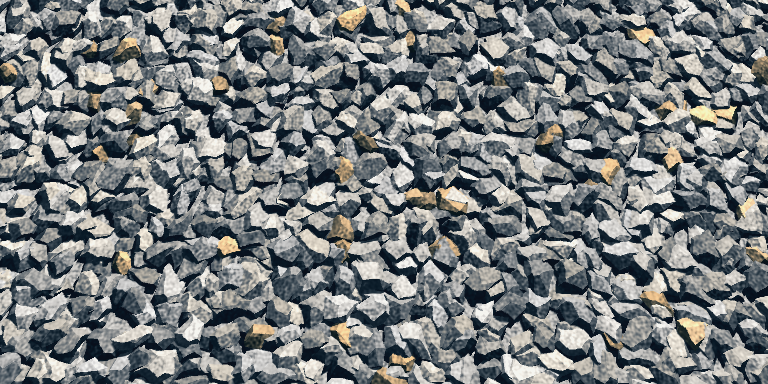
A Shadertoy shader for this texture:

```glsl
// Sunlit heap of crushed blue-grey gravel with sharp facets and deep shadows.

const vec3 SUN = vec3(0.25, 0.64, 0.73);
const mat2 SIXTH_TURN = mat2(0.5, 0.866, -0.866, 0.5);
const mat2 LAYER_TURN = mat2(0.8, 0.6, -0.6, 0.8);

vec3 hash3(vec2 p) {
    vec3 q = fract(p.xyx * vec3(0.1031, 0.1030, 0.0973));
    q += dot(q, q.yxz + 33.33);
    return fract((q.xxy + q.yzz) * q.zyx);
}

float gradientNoise(vec2 p) {
    vec2 i = floor(p), f = fract(p);
    vec2 u = f * f * (3.0 - 2.0 * f);
    vec2 e = vec2(1.0, 0.0);
    float a = dot(hash3(i).xy - 0.5, f);
    float b = dot(hash3(i + e).xy - 0.5, f - e);
    float c = dot(hash3(i + e.yx).xy - 0.5, f - e.yx);
    float d = dot(hash3(i + 1.0).xy - 0.5, f - 1.0);
    return 2.0 * mix(mix(a, b, u.x), mix(c, d, u.x), u.y);
}

// Convex stones in the four nearest cells: (height, facet slope, stone id)
vec4 stoneLayer(vec2 p) {
    vec4 hit = vec4(-0.3, 0.0, 0.0, 0.2);
    vec2 corner = floor(p - 0.5);
    for (int k = 0; k < 4; k++) {
        vec2 cell = corner + vec2(k % 2, k / 2);
        vec3 place = hash3(cell + 200.0);
        vec3 form = fract(place.yzx * 37.7 + place * 11.3);
        vec2 d = p - cell - 0.28 - 0.44 * place.xy;
        float size = mix(0.43, 0.64, form.z);

        // Tilted top, then cut by six side facets
        float base = 0.4 * place.z;
        vec2 slope = 1.1 * (form.xy - 0.5);
        float top = 0.24 + 0.26 * form.z - dot(slope, d);
        if (base + top <= hit.x) continue;
        float lean = 40.0 * form.x;
        vec2 axis = vec2(cos(lean), sin(lean));
        vec2 dir = axis;
        vec3 cut = form;
        for (int i = 0; i < 6; i++) {
            cut = fract(cut.yzx * 7.13 + vec3(0.31, 0.57, 0.83));
            vec2 facet = dir + 0.7 * (cut.x - 0.5) * vec2(-dir.y, dir.x);
            float along = dot(dir, axis);
            float reach = size * mix(0.76, 1.12, along * along) * mix(0.85, 1.06, cut.y);
            float steep = mix(0.6, 2.8, cut.z);
            float plane = steep * (reach - dot(d, facet));
            if (plane < top) {
                top = plane;
                slope = steep * facet;
            }
            dir = SIXTH_TURN * dir;
        }
        if (top > 0.0 && base + top > hit.x)
            hit = vec4(base + top, slope, fract(place.x * 31.0 + form.y * 7.0));
    }
    return hit;
}

// Two layers, the lower one turned against the upper
vec4 gravel(vec2 p) {
    vec4 upper = stoneLayer(p);
    vec4 lower = stoneLayer(LAYER_TURN * p + vec2(37.45, 11.6));
    lower.x -= 0.12;
    lower.yz = lower.yz * LAYER_TURN;
    return upper.x > lower.x ? upper : lower;
}

float sunlight(vec2 p, float height) {
    float shade = 0.0;
    for (int i = 0; i < 2; i++) {
        float t = 0.15 + 0.22 * float(i);
        float blocker = gravel(p + SUN.xy * t).x;
        shade = max(shade, smoothstep(0.0, 0.08, blocker - height - SUN.z * t));
    }
    return 1.0 - shade;
}

vec3 shadeStone(vec2 p, vec2 grain) {
    vec4 hit = gravel(p);
    float id = hit.w;
    vec3 normal = normalize(vec3(hit.yz + 0.5 * grain, 1.0));
    float direct = max(dot(normal, SUN), 0.0) * sunlight(p, hit.x);
    float ambient = 0.27 * (0.7 + 0.3 * normal.y) * mix(0.4, 1.0, smoothstep(-0.3, 0.4, hit.x));
    float albedo = mix(0.52, 1.12, fract(id * 23.7)) * (1.0 + dot(grain, vec2(0.3, 0.45)));
    float light = albedo * (ambient + 0.95 * direct);
    light = min(light, 0.75 + 0.4 * (light - 0.75));

    // Blue in the shade, near neutral in the sun, a few ochre stones
    vec3 color = light + vec3(-0.065, 0.0, 0.05) * (1.0 - smoothstep(0.1, 0.8, light));
    color *= mix(vec3(1.0), vec3(1.04, 1.0, 0.93), fract(id * 41.3) * smoothstep(0.3, 0.7, light));
    color *= mix(vec3(1.0), vec3(1.14, 0.97, 0.76), step(0.95, fract(id * 57.3)));
    return clamp(color, vec3(0.03, 0.06, 0.1), vec3(0.96, 0.96, 0.94));
}

void mainImage(out vec4 fragColor, in vec2 fragCoord) {
    // Stones shrink slightly towards the top and drift off the grid
    vec2 uv = fragCoord / iResolution.y;
    float scale = 12.5 + 4.0 * uv.y;
    vec2 p = vec2((uv.x - 1.0) * scale, uv.y * (12.5 + 2.0 * uv.y));
    vec2 grain = vec2(gradientNoise(p * 4.0), gradientNoise(p * 9.5 + 40.0));
    p += 0.4 * vec2(gradientNoise(p * 0.8), gradientNoise(p * 0.8 + 90.0));
    p += 0.03 * grain.x;

    // Two diagonal samples smooth the edges
    vec2 offset = vec2(0.25, 0.2) * scale / iResolution.y;
    vec3 color = 0.5 * (shadeStone(p - offset, grain) + shadeStone(p + offset, grain));
    fragColor = vec4(color, 1.0);
}
```
